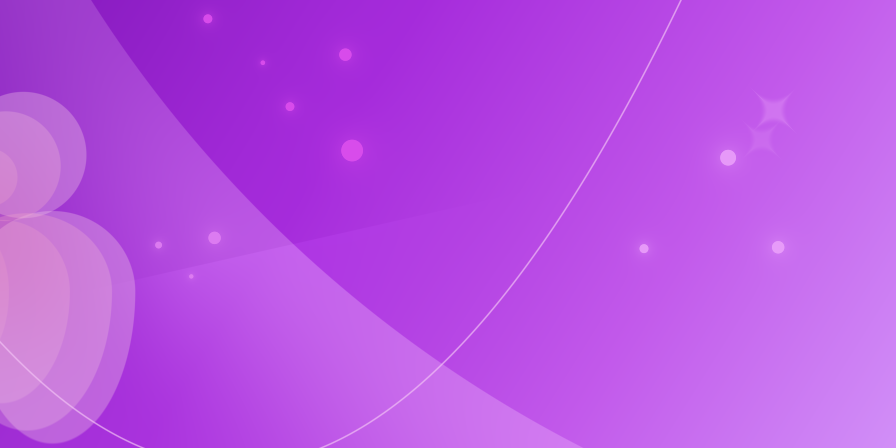
Give the GLSL for this background, as a WebGL 1 fragment shader.

```glsl
precision highp float;
// Violet gradient with a sweeping arc, layered petals, glowing dots and sparkles.

uniform vec2 u_resolution;

#define ARC_CENTER vec2(2.587, 2.516)
#define ARC_RADIUS 2.825
#define ARC_LIGHT vec3(0.97, 0.80, 1.00)
#define PETAL_COLOR vec3(0.93, 0.75, 0.90)
#define BLUSH_COLOR vec3(0.95, 0.58, 0.72)
#define DOT_PINK vec3(0.87, 0.31, 0.93)
#define DOT_LILAC vec3(0.88, 0.50, 0.95)
#define DOT_PALE vec3(0.92, 0.63, 0.98)
#define GLOW_STRENGTH 0.22

float pixel;

// Smooth coverage of a signed distance
float fill(float d) {
  return 1.0 - smoothstep(-0.75 * pixel, 0.75 * pixel, d);
}

// Diagonal base gradient
vec3 baseGradient(vec2 p) {
  float t = (0.8 * p.x + 0.5 * (1.0 - p.y)) / 2.1;
  vec3 c = mix(vec3(0.52, 0.10, 0.74), vec3(0.65, 0.17, 0.86), smoothstep(-0.05, 0.40, t));
  c = mix(c, vec3(0.76, 0.35, 0.92), clamp((t - 0.36) / 0.35, 0.0, 1.0));
  return mix(c, vec3(0.82, 0.56, 0.97), clamp((t - 0.71) / 0.29, 0.0, 1.0));
}

// Egg with radii: side, above, below
float eggDistance(vec2 q, vec3 radii) {
  vec2 r = vec2(radii.x, q.y > 0.0 ? radii.y : radii.z);
  return (length(q / r) - 1.0) * min(r.x, r.y);
}

// Translucent nested petals; radii follow a quadratic in the layer index
vec3 petals(vec3 color, vec2 p, vec2 center, vec2 shift, vec3 r0, vec3 r1, vec3 r2) {
  for (int i = 0; i < 4; i++) {
    float k = float(i);
    vec3 radii = r0 + r1 * k + r2 * k * k;
    if (radii.x <= 0.0) break;
    float cover = fill(eggDistance(p - center - shift * k, radii));
    float blush = 0.65 * exp(-14.0 * dot(p - vec2(0.0, 0.47), p - vec2(0.0, 0.47)));
    vec3 tint = mix(PETAL_COLOR, BLUSH_COLOR, blush * step(0.5, k));
    color = mix(color, tint, cover * (0.36 - 0.05 * k));
  }
  return color;
}

// Disc with a soft halo; dot is (x, y, radius)
vec3 glowDot(vec3 color, vec2 p, vec3 disc, vec3 tint) {
  float d = length(p - disc.xy) - disc.z;
  float halo = GLOW_STRENGTH * exp(-max(d, 0.0) / (1.3 * disc.z));
  return mix(color, tint, max(halo, 0.9 * fill(d)));
}

// Dots along a bent path, from first to last
vec3 dotTrail(vec3 color, vec2 p, vec3 first, vec3 last, vec3 bend, float wiggle, float count, vec3 tint) {
  for (int i = 0; i < 4; i++) {
    if (float(i) >= count) break;
    float s = float(i) / (count - 1.0);
    vec3 disc = mix(first, last, s) + 4.0 * s * (1.0 - s) * bend;
    disc.x += wiggle * sin(6.2832 * s);
    color = glowDot(color, p, disc, tint);
  }
  return color;
}

// Four-pointed star with diagonal arms
float sparkle(vec2 q, float size) {
  q = abs(vec2(q.x + q.y, q.x - q.y)) * 0.7071;
  float d = sqrt(q.x / size) + sqrt(q.y / size);
  return 1.0 - smoothstep(0.75, 1.15, d);
}

void main() {
  pixel = 1.0 / u_resolution.y;
  vec2 p = gl_FragCoord.xy * pixel;
  vec3 color = baseGradient(p);

  // Light outside the large arc, fading toward the corner
  float outside = length(p - ARC_CENTER) - ARC_RADIUS;
  float light = mix(0.29, 0.04, smoothstep(0.0, 0.55, outside));
  light *= mix(1.0, 0.65, smoothstep(0.3, 1.0, p.y));
  color = mix(color, ARC_LIGHT, light * fill(-outside));

  // Faint slanted beam
  float below = 0.458 + 0.226 * (p.x - 0.667) - p.y;
  float beam = smoothstep(0.15, 0.45, p.x) * (1.0 - smoothstep(0.6, 1.2, p.x));
  color += 0.03 * beam * fill(-below) * exp(-5.0 * max(below, 0.0));

  // Petals at the left edge
  color = petals(color, p, vec2(0.052, 0.654), vec2(-0.039, -0.025),
                 vec3(0.141), vec3(0.001), vec3(-0.0195));
  color = petals(color, p, vec2(0.117, 0.349), vec2(-0.057, 0.0),
                 vec3(0.185, 0.180, 0.339), vec3(0.026, 0.0, -0.013), vec3(-0.021, -0.005, -0.016));

  // Thin curved stem
  float slope = -1.073 + 2.072 * p.x;
  float stem = abs(p.y - 0.237 - p.x * (-1.073 + 1.036 * p.x)) / sqrt(1.0 + slope * slope);
  color = mix(color, vec3(0.95, 0.76, 0.96), 0.7 * fill(stem - 0.0017));

  // Glowing dots
  color = dotTrail(color, p, vec3(0.464, 0.958, 0.0104), vec3(0.786, 0.664, 0.0247),
                   vec3(-0.009, 0.0, -0.0109), 0.027, 4.0, DOT_PINK);
  color = glowDot(color, p, vec3(0.771, 0.878, 0.0143), DOT_PINK);
  color = dotTrail(color, p, vec3(0.354, 0.453, 0.008), vec3(0.479, 0.469, 0.0143),
                   vec3(0.0105, -0.078, -0.006), 0.0, 3.0, DOT_LILAC);
  color = dotTrail(color, p, vec3(1.4375, 0.445, 0.0104), vec3(1.737, 0.448, 0.0143),
                   vec3(0.038, 0.2015, 0.0057), 0.0, 3.0, DOT_PALE);

  // Sparkles
  float stars = 0.32 * sparkle(p - vec2(1.727, 0.753), 0.065) + 0.18 * sparkle(p - vec2(1.70, 0.688), 0.06);
  gl_FragColor = vec4(mix(color, vec3(0.93, 0.66, 0.98), stars), 1.0);
}
```
